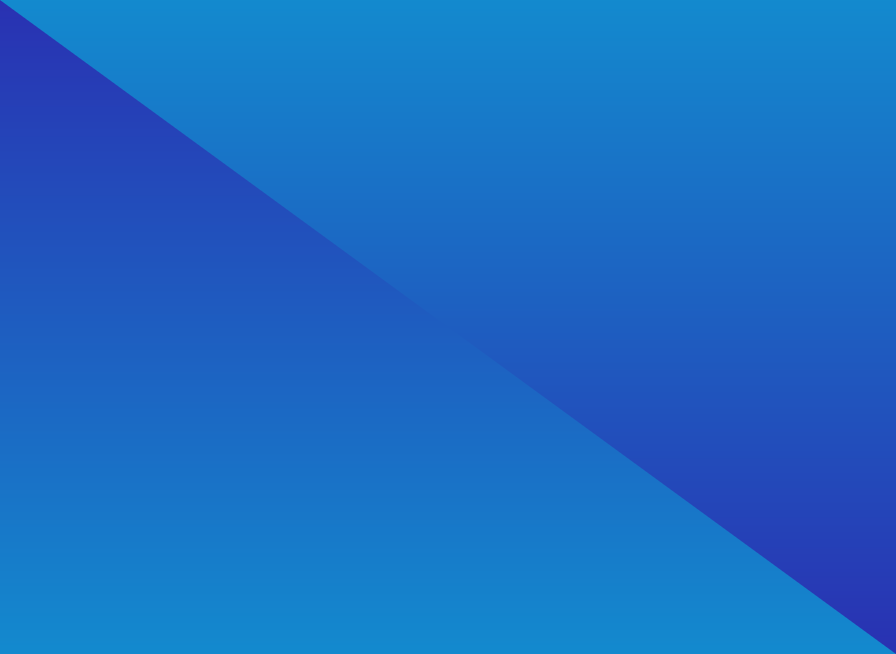
Give the GLSL for this background, as a Shadertoy shader.

```glsl
// Two triangles split by the falling diagonal of the canvas.
// Each holds a vertical gradient, light at its outer horizontal edge and
// dark at its far tip; the two run in opposite directions.

#define LIGHT_BLUE vec3(0.075, 0.540, 0.808)
#define DEEP_INDIGO vec3(0.161, 0.192, 0.698)
#define EDGE_PIXELS 1.0

// Gradient from the light edge (0) to the dark tip (1).
vec3 triangleColor(float depth) {
    return mix(LIGHT_BLUE, DEEP_INDIGO, clamp(depth, 0.0, 1.0));
}

void mainImage(out vec4 fragColor, in vec2 fragCoord) {
    vec2 uv = fragCoord / iResolution.xy;

    // Signed distance to the diagonal, positive at the upper right
    vec2 slope = 1.0 / iResolution.xy;
    float diagonal = (uv.x + uv.y - 1.0) / length(slope);
    float upperMask = clamp(diagonal / EDGE_PIXELS + 0.5, 0.0, 1.0);

    // Opposed gradients, blended over the smooth edge
    vec3 lower = triangleColor(uv.y);
    vec3 upper = triangleColor(1.0 - uv.y);
    fragColor = vec4(mix(lower, upper, upperMask), 1.0);
}
```
